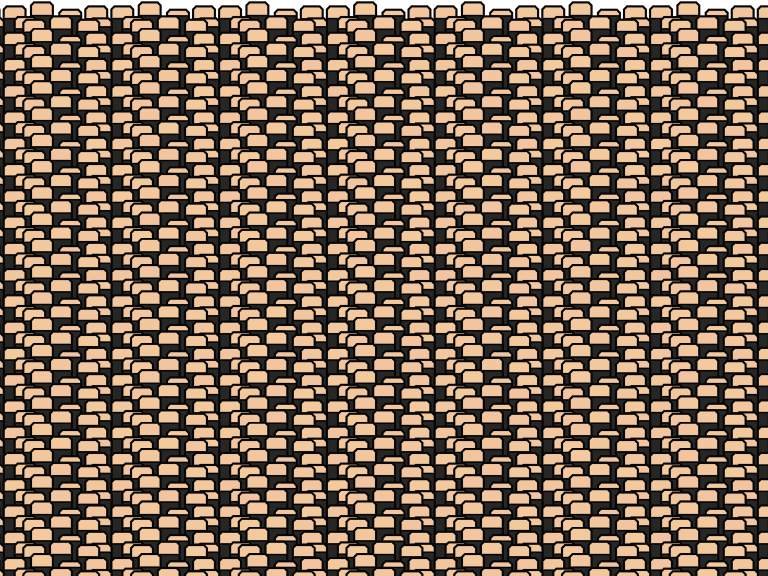
This pattern is drawn by a WebGL 1 fragment shader. Its source:

```glsl
precision highp float;
// A dense crowd of bald, blocky heads above dark coats, packed in staggered rows.

uniform vec2 u_resolution;

#define CANVAS_WIDTH 1152.0
#define CELL vec2(161.6, 39.4)
#define ORIGIN vec2(2.4, 2.0)
#define HALF_WIDTH 18.0
#define OUTLINE 3.2
#define CHAMFER 5.5
#define TINT 0.014
#define SKIN vec3(0.95, 0.78, 0.62)
#define COAT vec3(0.15, 0.15, 0.14)
#define INK vec3(0.02, 0.02, 0.02)
#define PAPER vec3(1.0, 1.0, 1.0)

float hash(vec2 p) {
  vec3 q = fract(vec3(p.xyx) * 0.1031);
  q += dot(q, q.yzx + 33.33);
  return fract((q.x + q.y) * q.z);
}

// Distance to a column with cut top corners, open downward from y = 0.
float figureShape(vec2 p) {
  float side = abs(p.x) - HALF_WIDTH;
  return max(max(side, -p.y), (side - p.y + CHAMFER) * 0.7071);
}

float coverage(float d, float blur) {
  return 1.0 - smoothstep(-blur, blur, d);
}

// Paints one figure over the colour behind it; p.y grows downward from its crown.
vec3 paintFigure(vec3 behind, vec2 p, float faceHeight, vec3 skin, float blur) {
  float shape = figureShape(p);
  float inner = shape + OUTLINE;
  float chin = OUTLINE + faceHeight;
  float face = max(inner, p.y - chin);
  float coat = max(inner, chin + 0.75 * OUTLINE - p.y);
  vec3 color = mix(behind, INK, coverage(shape, blur));
  color = mix(color, COAT, coverage(coat, blur));
  return mix(color, skin, coverage(face, blur));
}

// Paints three figures of one rank, each wrapped across the cell width.
vec3 paintRank(vec3 color, vec2 p, float row, vec3 centres, vec3 tops,
               vec3 heights, float seed, float blur) {
  for (int i = 0; i < 3; i++) {
    float x = p.x - centres[i] + 0.5 * CELL.x;
    float column = floor(x / CELL.x);
    vec2 local = vec2(x - (column + 0.5) * CELL.x, p.y - tops[i]);
    vec2 id = vec2(column * 9.0 + float(i) + seed, row) + 17.0;
    float warmth = hash(id) - 0.5;
    vec3 skin = SKIN + TINT * warmth * vec3(0.3, 1.6, -1.0);
    color = paintFigure(color, local, heights[i], skin, blur);
  }
  return color;
}

void main() {
  float pixel = CANVAS_WIDTH / u_resolution.x;
  float blur = 0.65 * pixel;
  vec2 p = vec2(gl_FragCoord.x, u_resolution.y - gl_FragCoord.y) * pixel - ORIGIN;
  float currentRow = floor(p.y / CELL.y);
  vec3 color = PAPER;

  // Rows from back to front; nothing stands above row zero.
  for (int k = 0; k < 4; k++) {
    float row = currentRow + float(k) - 3.0;
    if (row > -0.5) {
      vec2 local = vec2(p.x, p.y - row * CELL.y);
      // Tall figures at the back.
      color = paintRank(color, local, row, vec3(60.5, 19.5, 142.0),
                        vec3(0.0, 6.0, 6.0), vec3(17.0, 15.5, 16.0), 0.0, blur);
      // A shallow cap, the figure before it, and one peeking out at the right.
      color = paintRank(color, local, row, vec3(103.0, 89.0, 148.5),
                        vec3(11.0, 21.0, 24.0), vec3(6.5, 16.5, 10.0), 3.0, blur);
      // Front figures stepping down toward the right.
      color = paintRank(color, local, row, vec3(36.0, 49.0, 130.0),
                        vec3(22.0, 26.0, 26.0), vec3(15.0, 16.0, 15.0), 6.0, blur);
    }
  }
  gl_FragColor = vec4(color, 1.0);
}
```
